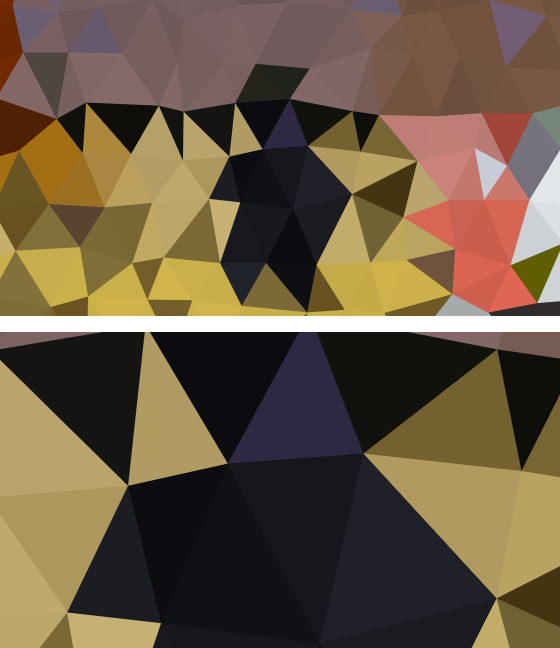
Top: the whole. Bottom: its middle third, enlarged.
Give the GLSL for this background, as a WebGL 2 fragment shader.

```glsl
#version 300 es
precision highp float;

uniform vec2 u_resolution;
out vec4 fragColor;

const float CELL = 0.155;

vec2 hash2(vec2 p) {
  vec3 q = fract(p.xyx * vec3(0.1031, 0.1030, 0.0973) + 0.37);
  q += dot(q, q.yzx + 33.33);
  return fract((q.xx + q.yz) * q.zy);
}

float cross2(vec2 a, vec2 b) { return a.x * b.y - a.y * b.x; }

// Jittered vertex of a staggered grid
vec2 vertex(vec2 id) {
  vec2 jitter = (hash2(id + 20.0) - 0.5) * vec2(0.56, 0.5);
  return (id + vec2(0.5 * mod(id.y, 2.0), 0.0) + jitter) * CELL + vec2(0.0, 0.04);
}

bool splits(vec2 a, vec2 c, vec2 b, vec2 d) {
  return cross2(c - a, b - a) * cross2(c - a, d - a) < 0.0;
}

float edge(vec2 p, vec2 a, vec2 b) { return cross2(b - a, p - a) / length(b - a); }

float coverage(vec2 p, vec2 a, vec2 b, vec2 c, float pixel) {
  float inside = min(edge(p, a, b), min(edge(p, b, c), edge(p, c, a)));
  return clamp(0.5 + inside / pixel, 0.0, 1.0);
}

bool near(vec2 c, float x, float y, float r) { return distance(c, vec2(x, y)) < r; }

// Upper field: mauve turning brown, with a rust edge
vec3 upperColor(vec2 c, vec2 h) {
  vec3 col = mix(vec3(0.49, 0.39, 0.385), vec3(0.45, 0.325, 0.25), smoothstep(1.08, 1.3, c.x));
  col = mix(col, vec3(0.41, 0.33, 0.36), 0.6 * smoothstep(0.75, 1.0, c.y) * step(c.x, 1.15));
  if (h.y > 0.88 && c.y > 0.8) col = vec3(0.41, 0.36, 0.44);
  if (near(c, 1.59, 0.91, 0.06)) col = vec3(0.44, 0.36, 0.45);
  if (near(c, 1.13, 0.98, 0.055)) col = vec3(0.74, 0.70, 0.73);
  if (near(c, 0.15, 0.74, 0.05)) col = vec3(0.33, 0.29, 0.27);
  if (c.x < 0.075) col = vec3(0.44, 0.16, 0.01);
  if (near(c, 0.86, 0.75, 0.095)) col = mix(vec3(0.13, 0.14, 0.12), vec3(0.21, 0.17, 0.07), h.y);
  return col;
}

// Lower field: ochre, tan and yellow broken by olive brown
vec3 lowerColor(vec2 c, vec2 h) {
  vec3 tan0 = mix(vec3(0.70, 0.61, 0.37), vec3(0.74, 0.66, 0.44), h.y);
  vec3 col = mix(tan0, vec3(0.77, 0.67, 0.28), smoothstep(0.28, 0.12, c.y));
  float ochre = smoothstep(0.5, 0.15, c.x) * smoothstep(0.25, 0.42, c.y);
  col = mix(col, vec3(0.61, 0.41, 0.07), ochre);
  float brownShare = c.y < 0.36 ? (c.x < 0.55 ? 0.58 : 0.36) : 0.1;
  if (h.x < brownShare) col = mix(vec3(0.42, 0.33, 0.13), vec3(0.52, 0.45, 0.24), h.y);
  if (near(c, 0.24, 0.32, 0.08)) col = vec3(0.38, 0.28, 0.20);
  if (near(c, 1.24, 0.33, 0.10)) col = mix(vec3(0.25, 0.19, 0.06), vec3(0.42, 0.37, 0.20), h.y);
  if (near(c, 1.18, 0.38, 0.045)) col = vec3(0.12, 0.07, 0.01);
  if (c.x < 0.08 && c.y > 0.52) col = vec3(0.32, 0.13, 0.01);
  return col;
}

// Right field: pink and red beside cool white
vec3 rightColor(vec2 c, vec2 h) {
  vec3 col = mix(vec3(0.83, 0.38, 0.31), vec3(0.76, 0.50, 0.47), smoothstep(0.25, 0.5, c.y));
  if (near(c, 1.34, 0.13, 0.06)) col = vec3(0.46, 0.34, 0.25);
  if (near(c, 1.51, 0.49, 0.06)) col = vec3(0.82, 0.84, 0.88);
  if (near(c, 1.43, 0.38, 0.045)) col = vec3(0.87, 0.85, 0.83);
  if (near(c, 1.59, 0.48, 0.045)) col = vec3(0.63, 0.10, 0.05);
  if (near(c, 1.59, 0.13, 0.055)) col = vec3(0.74, 0.18, 0.14);
  if (near(c, 1.60, 0.62, 0.05)) col = vec3(0.60, 0.26, 0.21);
  if (c.x > 1.635) {
    col = mix(vec3(0.81, 0.83, 0.85), vec3(0.88, 0.89, 0.90), h.y);
    if (c.y > 0.44) col = mix(vec3(0.45, 0.43, 0.48), vec3(0.56, 0.61, 0.64), h.y);
    if (c.y > 0.59) col = vec3(0.44, 0.50, 0.46);
    if (near(c, 1.67, 0.11, 0.055)) col = vec3(0.37, 0.36, 0.01);
  }
  if (c.y < 0.045) col = c.x < 1.6 ? vec3(0.69, 0.71, 0.71) : vec3(0.19, 0.17, 0.17);
  return col;
}

vec3 triangleColor(vec2 c, vec2 h) {
  vec3 col;
  bool band = c.y > 0.58 && c.x > 0.11 && c.x < 1.22;
  bool body = abs(c.x - 0.87) < 0.155 - 0.06 * smoothstep(0.4, 0.6, c.y) && c.y > 0.09;
  if (c.y > 0.665) col = upperColor(c, h);
  else if (near(c, 0.88, 0.62, 0.05)) col = vec3(0.17, 0.15, 0.25);
  else if (body) col = mix(vec3(0.03, 0.03, 0.045), vec3(0.16, 0.17, 0.20), h.y);
  else if (band) col = mix(vec3(0.035, 0.03, 0.01), vec3(0.08, 0.08, 0.075), h.y);
  else if (c.x > 1.34 - 0.07 * smoothstep(0.5, 0.6, c.y)) col = rightColor(c, h);
  else col = lowerColor(c, h);
  return col * (0.94 + 0.12 * h.x);
}

void main() {
  float pixel = 1.0 / u_resolution.y;
  vec2 p = gl_FragCoord.xy * pixel;
  vec2 home = floor((p - vec2(0.0, 0.04)) / CELL);
  vec4 sum = vec4(0.0);

  // Blend the nearby triangles by their pixel coverage
  for (int j = -1; j <= 1; j++)
  for (int i = -2; i <= 1; i++) {
    vec2 id = home + vec2(i, j);
    vec2 a = vertex(id), b = vertex(id + vec2(1, 0));
    vec2 c = vertex(id + vec2(1, 1)), d = vertex(id + vec2(0, 1));
    // Cut each quad along its shorter valid diagonal
    bool cutAC = splits(a, c, b, d) && (distance(a, c) < distance(b, d) || !splits(b, d, a, c));
    if (!cutAC) { vec2 t = a; a = b; b = c; c = d; d = t; }
    float w1 = coverage(p, a, b, c, pixel);
    float w2 = coverage(p, a, c, d, pixel);
    if (w1 > 0.0) sum += w1 * vec4(triangleColor((a + b + c) / 3.0, hash2(id + 71.0)), 1.0);
    if (w2 > 0.0) sum += w2 * vec4(triangleColor((a + c + d) / 3.0, hash2(id + 137.0)), 1.0);
  }
  fragColor = vec4(sum.rgb / max(sum.a, 0.001), 1.0);
}
```
